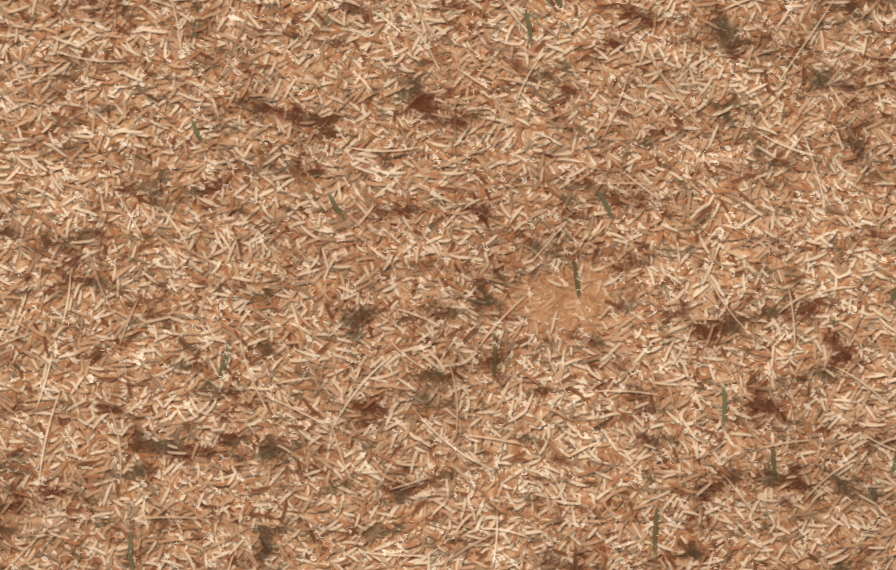
This texture is drawn by a Shadertoy shader. Its source:

```glsl
// Sun-bleached dry grass: layers of short straw blades scattered over soil,
// shaded by ragged hollows and pits from stretched cellular noise, then topped
// with fresh straw, long stalks, a few green weeds and pale glints.

const vec3 SHADOW = vec3(0.46, 0.27, 0.17);
const vec3 RUST   = vec3(0.67, 0.44, 0.29);
const vec3 DULL   = vec3(0.62, 0.48, 0.36);
const vec3 TAN    = vec3(0.76, 0.58, 0.43);
const vec3 PALE   = vec3(0.88, 0.75, 0.61);
const vec3 GLINT  = vec3(0.95, 0.86, 0.75);
const vec3 UMBER  = vec3(0.36, 0.20, 0.13);
const vec3 OLIVE  = vec3(0.34, 0.28, 0.20);
const vec3 WEED   = vec3(0.32, 0.33, 0.21);
const vec3 BARE   = vec3(0.77, 0.55, 0.38);

const int   STRAW_LAYERS = 7;
const float STRAW_CELL   = 0.025;
const float STRAW_WIDTH  = 0.0028;
const float EDGE_SOFT    = 0.0022;
const float BLADE_SHADE  = 0.24;
const float HOLLOW_DEPTH = 0.72;
const float PIT_DEPTH    = 0.55;
const float CLUMP_LIGHT  = 0.42;
const vec2  SUN_OFFSET   = vec2(-0.0015, 0.0032);
const vec2  BARE_CENTRE  = vec2(0.98, 0.46);
const vec2  BARE_RADIUS  = vec2(0.13, 0.09);

vec3 hash3(vec2 p) {
    vec3 q = fract(p.xyx * vec3(0.1031, 0.1030, 0.0973));
    q += dot(q, q.yxz + 33.33);
    return fract((q.xxy + q.yzz) * q.zyx);
}

// Distance to the nearest scattered point
float cellular(vec2 p) {
    vec2 id = floor(p);
    float nearest = 2.0;
    for (int y = -1; y <= 1; y++)
    for (int x = -1; x <= 1; x++) {
        vec2 cell = id + vec2(x, y);
        nearest = min(nearest, length(cell + hash3(cell + 71.0).xy - p));
    }
    return nearest;
}

// Slow drift from layered sines, about -1 to 1
float drift(vec2 p) {
    return 0.5 * sin(p.x * 7.0 + 2.0 * sin(p.y * 5.0))
         + 0.5 * sin(p.y * 11.0 - p.x * 4.0 + 1.7 * sin(p.x * 9.0));
}

vec3 strawTone(float pick) {
    vec3 tone = pick < 0.05 ? SHADOW : RUST;
    tone = pick < 0.22 ? tone : DULL;
    tone = pick < 0.34 ? tone : TAN;
    return pick < 0.68 ? tone : PALE;
}

// Soft, tapered and slightly bent stroke
float blade(vec2 q, vec2 dir, float halfLen, float width, float bend, float soft) {
    float along = dot(q, dir) / halfLen;
    float across = dot(q, vec2(-dir.y, dir.x)) + bend * halfLen * along * along;
    float taper = width * (1.0 - 0.5 * along * along);
    return (1.0 - smoothstep(taper - soft, taper + soft, abs(across)))
         * (1.0 - smoothstep(0.6, 1.0, abs(along)));
}

// Paint one jittered grid of blades, each over its own thrown shade
void layBlades(inout vec3 col, vec2 p, float size, float width, float density,
               float lean, float spread, vec4 tint, float seed) {
    float soft = max(EDGE_SOFT, 0.7 / iResolution.y);
    vec2 shifted = p + seed * vec2(0.0137, 0.0191);
    vec2 id = floor(shifted / size);
    for (int y = -1; y <= 1; y++)
    for (int x = -1; x <= 1; x++) {
        vec2 cell = id + vec2(x, y);
        vec3 place = hash3(cell + seed * 17.3);
        vec3 look = hash3(cell + seed * 31.7 + 205.0);
        if (look.x > density) continue;
        vec2 centre = (cell + place.xy) * size;
        float angle = lean + spread * (place.z - 0.5) + 0.5 * drift(centre);
        vec2 dir = vec2(cos(angle), sin(angle));
        float halfLen = size * mix(0.35, 0.88, look.y);
        float bend = 0.3 * (look.x / density - 0.5);
        vec2 q = shifted - centre;
        float shade = blade(q + SUN_OFFSET, dir, halfLen, width, bend, soft);
        float body = blade(q, dir, halfLen, width, bend, soft);
        vec3 tone = mix(strawTone(look.z), tint.rgb, tint.a);
        col *= 1.0 - BLADE_SHADE * shade;
        col = mix(col, tone, 0.92 * body);
    }
}

void mainImage(out vec4 fragColor, in vec2 fragCoord) {
    vec2 p = fragCoord / iResolution.y;
    vec4 straw = vec4(TAN, 0.08);

    // Soil and the packed straw mat
    float grain = cellular(p * vec2(85.0, 110.0));
    vec3 col = mix(TAN, RUST, smoothstep(0.2, 0.8, grain));
    for (int i = 0; i < STRAW_LAYERS; i++) {
        float k = float(i);
        layBlades(col, p, STRAW_CELL * (0.8 + 0.08 * k), STRAW_WIDTH, 0.9,
                  0.3 * sin(k * 2.4), 2.7, straw, k + 1.0);
    }

    // Smooth trodden patch
    float bare = 1.0 - smoothstep(0.3, 1.0, length((p - BARE_CENTRE) / BARE_RADIUS)
                                  + 0.25 * drift(p * 3.0));
    col = mix(col, BARE, 0.6 * bare);

    // Ragged hollows, wider than tall, and small pits around them
    vec2 ragged = p + 0.012 * vec2(grain, -grain);
    float clump = 0.6 * cellular(ragged * vec2(8.0, 14.0))
                + 0.4 * cellular(ragged * vec2(21.0, 36.0) + 5.0) + 0.05 * drift(p * 1.3);
    float pit = cellular(ragged * vec2(34.0, 62.0) + 3.0);
    float hollow = smoothstep(0.50, 0.80, clump + 0.3 * (pit - 0.45)) * (1.0 - bare);
    pit = smoothstep(0.58, 0.88, pit + 0.3 * (clump - 0.45)) * (1.0 - bare);
    vec3 dark = mix(UMBER, OLIVE, smoothstep(-0.5, 0.5, drift(p * 4.0 + 1.0)));
    col = mix(col, dark, max(HOLLOW_DEPTH * hollow, PIT_DEPTH * pit));

    // Loose straw, long stalks and weeds on top
    layBlades(col, p, 0.030, 0.0026, 0.40 - 0.3 * bare, 0.1, 2.4, straw, 11.0);
    layBlades(col, p, 0.090, 0.0019, 0.20, 0.1, 2.0, vec4(PALE, 0.7), 12.0);
    layBlades(col, p, 0.120, 0.0019, 0.18, 1.5, 1.3, vec4(PALE, 0.7), 13.0);
    layBlades(col, p, 0.060, 0.0040, 0.03, 1.57, 0.9, vec4(WEED, 0.8), 14.0);

    // Sunlit flecks of uneven size, then light and warmth by clump
    float fleck = cellular(ragged * vec2(48.0, 60.0) + 9.0) + 0.5 * cellular(p * 19.0);
    fleck = 1.0 - smoothstep(0.18, 0.42, fleck);
    col = mix(col, GLINT, 0.65 * fleck * (1.0 - 0.7 * hollow));
    float light = CLUMP_LIGHT * (0.45 - clump) * (1.0 - bare) + 0.05 * drift(p * 0.8 + 3.0);
    col *= 1.03 + light * vec3(0.8, 1.0, 1.15);
    fragColor = vec4(clamp(col, 0.0, 1.0), 1.0);
}
```
